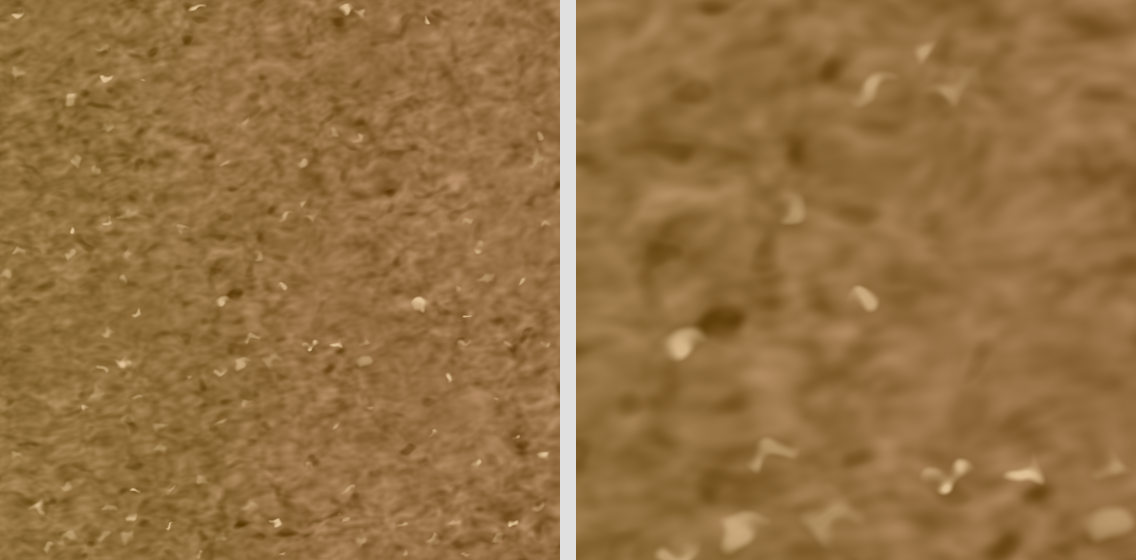
Left, the full canvas; right, a detail of the centre.
This texture is drawn by a WebGL 1 fragment shader. Its source:

```glsl
precision highp float;
// Soft, damp sandy soil with tilted grains, dark pits and scattered pale specks.
uniform vec2 u_resolution;

vec2 hash2(vec2 p) {
  vec3 q = fract(p.xyx * vec3(0.1031, 0.1030, 0.0973));
  q += dot(q, q.yzx + 33.33);
  return fract((q.xx + q.yz) * q.zy);
}

float cornerSlope(vec2 cell, vec2 offset) {
  return dot(hash2(cell) * 2.0 - 1.0, offset);
}

// Gradient noise, roughly -0.7 to 0.7.
float noise(vec2 p) {
  vec2 i = floor(p), f = fract(p);
  vec2 u = f * f * f * (f * (f * 6.0 - 15.0) + 10.0);
  vec2 e = vec2(1.0, 0.0);
  return mix(
    mix(cornerSlope(i, f), cornerSlope(i + e, f - e), u.x),
    mix(cornerSlope(i + e.yx, f - e.yx), cornerSlope(i + 1.0, f - 1.0), u.x),
    u.y);
}

// Pale grains: one candidate per cell, most cells stay empty.
float specks(vec2 uv, vec2 wobble) {
  vec2 p = uv * 19.0 + wobble;
  vec2 home = floor(p);
  float glow = 0.0;
  for (int y = -1; y <= 1; y++) {
    for (int x = -1; x <= 1; x++) {
      vec2 cell = home + vec2(float(x), float(y));
      vec2 spot = hash2(cell + 71.0);
      vec2 kind = hash2(cell + 213.0);
      float present = step(kind.x, mix(0.34, 0.14, cell.y / 19.0));
      vec2 d = p - cell - 0.15 - 0.7 * spot;
      d.y = (d.y - 0.2 * d.x) * mix(1.1, 1.9, spot.x);
      float radius = mix(0.14, 0.28, spot.y);
      float shape = 1.0 - smoothstep(0.25 * radius, 1.25 * radius, length(d));
      glow = max(glow, present * shape * mix(0.4, 1.0, kind.y * kind.y * kind.y));
    }
  }
  return glow;
}

void main() {
  vec2 uv = gl_FragCoord.xy / u_resolution.y;

  // Tilt and stretch the grain, then bend it gently.
  float tilt = 0.1 + 0.2 * uv.y;
  vec2 grain = mat2(cos(tilt), -sin(tilt), sin(tilt), cos(tilt)) * uv;
  grain *= vec2(0.68, 1.15);
  grain += 0.011 * vec2(noise(uv * 16.0 + 5.0), noise(uv * 16.0 + 47.0));

  // Layered tone: broad patches, clods, grains, fine texture.
  float patches = noise(uv * 4.0 + 11.0);
  float roughness = 0.95 + 0.7 * noise(uv * 6.0 + 83.0);
  float tone = 0.75 * noise(grain * 24.0 + 19.0)
             + 1.05 * noise(grain * 49.0 + 31.0)
             + 0.7 * noise(grain * 92.0 + 67.0);
  float light = 0.008 + 0.05 * patches + 0.14 * roughness * tone;

  // Dark pits and short shadows between clods.
  float pits = smoothstep(0.16, 0.48, noise(grain * 42.0 + 139.0));
  light -= 0.10 * roughness * pits;

  // Olive on the left, warmer on the right.
  vec3 soil = mix(vec3(0.555, 0.427, 0.225), vec3(0.585, 0.430, 0.260),
                  smoothstep(0.05, 0.85, uv.x + 0.25 * patches));
  vec3 color = soil + light * vec3(1.0, 0.96, 1.06);

  vec2 wobble = 0.35 * vec2(noise(uv * 55.0 + 23.0), noise(uv * 55.0 + 91.0));
  float speck = specks(uv, wobble);
  color = mix(color, vec3(0.94, 0.83, 0.66), 0.85 * speck);

  gl_FragColor = vec4(clamp(color, 0.0, 1.0), 1.0);
}
```
